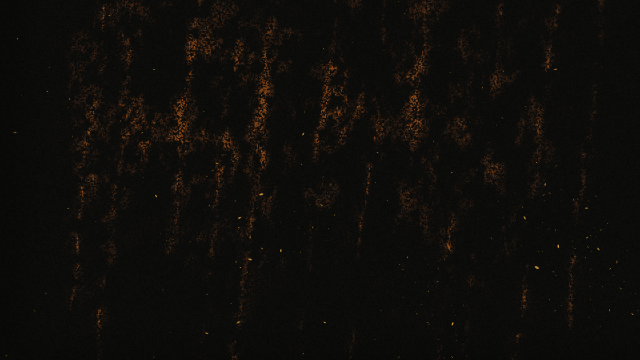
Write a WebGL 1 fragment shader that draws this texture.

```glsl
precision highp float;
// Dark scratched metal: slanted, ragged rust streaks and blotches made of fine
// speckle, with scattered gold flecks. Streaks are looped soft lines, the
// speckle is cellular plus value noise, and flecks are one ellipse per cell.
uniform vec2 u_resolution;

const vec3 SOOT  = vec3(0.045, 0.045, 0.039);
const vec3 UMBER = vec3(0.16, 0.100, 0.062);
const vec3 RUST  = vec3(0.47, 0.24, 0.07);
const vec3 GOLD  = vec3(0.80, 0.58, 0.20);
const float SLANT = 0.11;

float hash(vec2 p) {
  vec3 q = fract(vec3(p.xyx) * 0.1031);
  q += dot(q, q.yzx + 33.33);
  return fract((q.x + q.y) * q.z);
}

vec2 hash2(vec2 p) {
  return vec2(hash(p + 17.0), hash(p + 71.0));
}

float valueNoise(vec2 p) {
  vec2 cell = floor(p), f = fract(p);
  f = f * f * (3.0 - 2.0 * f);
  float low  = mix(hash(cell), hash(cell + vec2(1.0, 0.0)), f.x);
  float high = mix(hash(cell + vec2(0.0, 1.0)), hash(cell + 1.0), f.x);
  return mix(low, high, f.y);
}

float layeredNoise(vec2 p) {
  float sum = 0.0, gain = 0.52;
  for (int i = 0; i < 4; i++) {
    sum += gain * valueNoise(p);
    p = p * 2.1 + 19.7;
    gain *= 0.52;
  }
  return sum;
}

// Distance to the nearest scattered point.
float cellular(vec2 p) {
  vec2 cell = floor(p), f = fract(p);
  float nearest = 2.0;
  for (int y = -1; y <= 1; y++) {
    for (int x = -1; x <= 1; x++) {
      vec2 o = vec2(float(x), float(y));
      nearest = min(nearest, length(o + hash2(cell + o) - f));
    }
  }
  return nearest;
}

float bump(float x, float centre, float width) {
  float d = (x - centre) / width;
  return exp(-d * d);
}

// One wavering, broken streak: a thin core inside a faint wide halo.
float streak(vec2 p, float id, float band) {
  vec2 r = hash2(vec2(id, 5.0));
  float centre = 0.21 + 0.13 * id + 0.075 * (r.x - 0.5) + SLANT * (p.y - 0.5);
  centre += 0.006 * sin(p.y * 9.0 + id * 2.4) + 0.003 * sin(p.y * 31.0 + id);
  float width = mix(0.004, 0.011, r.y) * (1.0 + band * r.y);
  float along = layeredNoise(vec2(id * 7.3, p.y * 6.0));
  float broken = smoothstep(0.32, 0.70, along) * mix(0.65, 1.0, band);
  float core = bump(p.x, centre, width);
  float halo = bump(p.x, centre, 0.028);
  return (0.72 * core + 0.26 * halo) * broken;
}

// Sparse tilted ellipses, at most one in each cell.
float flecks(vec2 p, float scale, float density, float maxSize) {
  vec2 cell = floor(p * scale);
  vec2 r = hash2(cell + scale);
  vec2 l = fract(p * scale) - mix(vec2(0.25), vec2(0.75), r);
  float angle = 6.2832 * hash(cell + 3.0);
  l = mat2(cos(angle), -sin(angle), sin(angle), cos(angle)) * l;
  float size = mix(0.055, maxSize, pow(hash(cell + 41.0), 4.0));
  vec2 radii = size * vec2(1.0, 0.5);
  float d = (length(l / radii) - 1.0) * radii.y;
  float soft = 0.5 * scale / u_resolution.y;
  float shape = 1.0 - smoothstep(-soft, soft, d);
  return shape * step(hash(cell + 97.0), density) * mix(0.4, 1.0, r.x);
}

void main() {
  vec2 p = gl_FragCoord.xy / u_resolution.y;
  vec2 leaned = vec2(p.x - SLANT * (p.y - 0.5), p.y);

  // Rust density: streaks, blotches in the upper band, faint weathering.
  float band = bump(p.y, 0.67, 0.20);
  float inside = smoothstep(0.10, 0.28, p.x) * (1.0 - smoothstep(1.36, 1.62, p.x));
  float density = 0.0;
  for (int i = 0; i < 12; i++) {
    density = max(density, streak(p, float(i), band));
  }
  float blotch = layeredNoise(leaned * vec2(11.0, 6.0) + 4.0);
  density += 0.75 * band * inside * smoothstep(0.48, 0.72, blotch);
  float wear = layeredNoise(leaned * vec2(16.0, 9.0) + 31.0);
  density += 0.34 * inside * smoothstep(0.42, 0.72, wear) * smoothstep(0.0, 0.45, p.y);

  // Tear the density into ragged scraps, then into fine speckle.
  float ragged = layeredNoise(leaned * vec2(48.0, 32.0) + 9.0);
  density = min(density, 0.95) * 1.25 * smoothstep(0.30, 0.66, ragged);
  float grain = 0.4 * (1.0 - cellular(p * 170.0)) + 0.6 * valueNoise(p * 270.0);
  float rust = density * smoothstep(0.24, 0.86, grain);

  float film = hash(floor(p * 288.0)) - 0.5;
  vec3 colour = mix(SOOT, UMBER, smoothstep(0.0, 0.38, rust));
  colour = mix(colour, RUST, smoothstep(0.28, 0.95, rust));
  colour *= 1.0 + 0.36 * film;

  // Gold flecks gather below the band, towards the right.
  float gather = bump(p.y, 0.30, 0.27) * smoothstep(0.35, 1.0, p.x);
  float clump = smoothstep(0.30, 0.62, valueNoise(p * 5.0 + 8.0));
  float large = flecks(p, 34.0, 0.022 + 0.22 * gather * clump, 0.20);
  float small = flecks(p + 0.37, 62.0, 0.008 + 0.13 * gather * clump, 0.15);
  colour = mix(colour, GOLD, max(large, 0.6 * small));

  float edge = smoothstep(0.0, 0.15, p.x) * smoothstep(-0.05, 0.12, p.y);
  gl_FragColor = vec4(colour * mix(0.8, 1.0, edge), 1.0);
}
```
